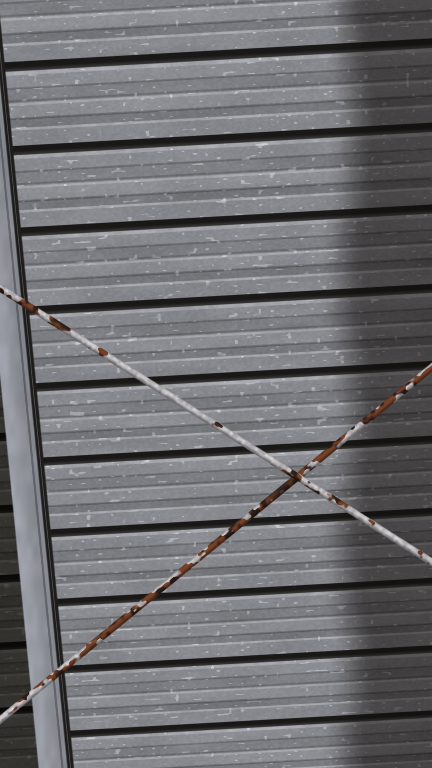
This texture is drawn by a WebGL 2 fragment shader. Its source:

```glsl
#version 300 es
precision highp float;

uniform vec2 u_resolution;
out vec4 fragColor;

// Lengths are fractions of the canvas height, y measured downwards
const float SLAT_TILT = 0.056;
const float SLAT_START = 0.0876;
const float SLAT_PITCH = 0.1111;
const float SLAT_SHRINK = 0.00156;
const float GAP_HALF = 0.056;
const float SHADE_X = 0.452;
const float SHADE_SOFT = 0.032;
const float BEAM_X = 0.0065;
const float BEAM_LEAN = 0.0985;
const float BEAM_WIDTH = 0.046;
const float ROD_RADIUS = 0.0047;
const vec2 ROD_A0 = vec2(0.0, 0.375), ROD_A1 = vec2(0.5625, 0.732);
const vec2 ROD_B0 = vec2(0.0, 0.9375), ROD_B1 = vec2(0.5625, 0.478);
const vec3 STEEL = vec3(0.525, 0.53, 0.55);
const vec3 SHADE = vec3(0.53, 0.51, 0.50);
const vec3 GAP_DARK = vec3(0.10, 0.095, 0.09);
const vec3 GAP_LIP = vec3(0.25, 0.25, 0.24);
const vec3 BEAM = vec3(0.57, 0.58, 0.61);
const vec3 PAINT = vec3(0.69, 0.68, 0.69);
const vec3 RUST = vec3(0.42, 0.23, 0.14);
const vec3 RUST_DARK = vec3(0.16, 0.11, 0.09);

float hash(vec2 p) {
    vec3 q = fract(vec3(p.xyx) * 0.1031);
    q += dot(q, q.yzx + 33.33);
    return fract((q.x + q.y) * q.z);
}

float noise(vec2 p) {
    vec2 i = floor(p), f = fract(p);
    f = f * f * (3.0 - 2.0 * f);
    return mix(mix(hash(i), hash(i + vec2(1, 0)), f.x),
               mix(hash(i + vec2(0, 1)), hash(i + vec2(1, 1)), f.x), f.y);
}

float stripe(float x, float centre, float halfWidth, float soft) {
    return 1.0 - smoothstep(halfWidth - 0.5 * soft, halfWidth + 0.5 * soft, abs(x - centre));
}

float bump(float x, float centre, float width) {
    float d = (x - centre) / width;
    return exp(-d * d);
}

// Slat count from the top; the pitch narrows down the wall
float slatIndex(vec2 p) {
    float y = p.y + SLAT_TILT * p.x - SLAT_START;
    float root = sqrt(max(SLAT_PITCH * SLAT_PITCH - 4.0 * SLAT_SHRINK * y, 0.0));
    return (SLAT_PITCH - root) / (2.0 * SLAT_SHRINK);
}

vec3 slats(vec2 p, float pixel) {
    float n = slatIndex(p);
    float f = fract(n);
    float aa = 1.4 * pixel / (SLAT_PITCH - 2.0 * SLAT_SHRINK * n);

    // Flat bands between the pressed ribs
    float tone = 1.02;
    tone = mix(tone, 0.93, smoothstep(0.25, 0.27, f));
    tone = mix(tone, 1.03, smoothstep(0.42, 0.44, f));
    tone = mix(tone, 0.88, smoothstep(0.61, 0.63, f));
    tone = mix(tone, 1.0, smoothstep(0.72, 0.74, f));

    // Grooves and lit edges
    tone -= 0.19 * stripe(f, 0.26, 0.012, aa) + 0.16 * stripe(f, 0.41, 0.012, aa);
    tone -= 0.20 * stripe(f, 0.62, 0.014, aa);
    float lit = 0.8 * stripe(f, 0.083, 0.022, aa) + 0.75 * stripe(f, 0.45, 0.014, aa)
              + 0.9 * stripe(f, 0.745, 0.015, aa);
    tone += 0.27 * lit * (0.65 + 0.5 * noise(vec2(p.x * 90.0, n * 12.0)));

    // Grime and pale scratches
    vec2 along = vec2(p.x, p.y + SLAT_TILT * p.x);
    tone += 0.09 * (noise(along * vec2(16.0, 60.0)) - 0.5);
    tone += 0.08 * (noise(along * vec2(300.0, 420.0)) - 0.5);
    tone += 0.28 * smoothstep(0.83, 0.95, noise(along * vec2(130.0, 280.0) + 17.0));
    vec3 col = STEEL * tone;

    float edge = SHADE_X + 0.008 * sin(n * 1.7) + 0.012 * (f - 0.5);
    float shade = smoothstep(edge - SHADE_SOFT, edge + SHADE_SOFT, p.x);
    col *= mix(vec3(1.0), SHADE, shade);

    // Open gap with a dim lower lip
    float fromGap = f - step(0.5, f);
    vec3 gap = mix(GAP_DARK, GAP_LIP, 0.65 * smoothstep(0.0, 0.05, fromGap));
    gap *= mix(1.0, 0.75, shade);
    return mix(col, gap, stripe(fromGap, 0.0, GAP_HALF, aa));
}

vec3 addBeam(vec3 col, vec2 p, float pixel) {
    float s = p.x - BEAM_X - (p.y - SLAT_START) * BEAM_LEAN;
    float across = s + BEAM_WIDTH;
    // Dim wall behind the beam
    vec3 behind = slats(p + vec2(0.0, 0.035), pixel) * vec3(0.38, 0.37, 0.33);
    vec3 face = BEAM * (1.0 + 0.10 * (noise(p * vec2(130.0, 50.0)) - 0.5));
    face *= mix(1.08, 0.92, smoothstep(0.0, 0.034, across));
    face *= 1.0 - 0.28 * stripe(across, 0.031, 0.0014, pixel);
    face = mix(face, GAP_DARK * 1.2, smoothstep(-pixel, pixel, across - 0.0375));
    face = mix(face, BEAM * 0.75, 0.55 * stripe(across, 0.0415, 0.0006, pixel));
    vec3 left = mix(behind, face, smoothstep(-pixel, pixel, across));
    return mix(left, col, smoothstep(-pixel, pixel, s));
}

vec3 addRod(vec3 col, vec2 p, vec2 a, vec2 b, float wear, float burn, float pixel) {
    vec2 dir = normalize(b - a);
    float t = dot(p - a, dir);
    float side = dot(p - a, vec2(-dir.y, dir.x)) / ROD_RADIUS;
    vec2 q = vec2(t, side * ROD_RADIUS) + a.y * 7.0;
    float flakes = 0.6 * noise(q * vec2(55.0, 90.0)) + 0.4 * noise(q * vec2(170.0, 220.0));
    float rust = smoothstep(0.46, 0.58, flakes + wear - 0.5);
    vec3 rusty = mix(RUST, RUST_DARK, smoothstep(0.4, 0.8, noise(q * 140.0 + 9.0)));
    vec3 paint = PAINT * (0.85 + 0.25 * noise(q * 260.0));
    vec3 rod = mix(mix(paint, rusty, rust), RUST_DARK, burn);
    rod *= 1.12 - 0.5 * smoothstep(-0.2, 1.0, side) - 0.2 * smoothstep(0.5, 1.0, -side);
    float soft = pixel / ROD_RADIUS;
    return mix(col, rod, stripe(side, 0.0, 1.0, 1.5 * soft));
}

void main() {
    float pixel = 1.0 / u_resolution.y;
    vec2 p = gl_FragCoord.xy * pixel;
    p.y = 1.0 - p.y;

    vec3 col = addBeam(slats(p, pixel), p, pixel);

    // Crossed braces, the rustier one behind
    float wearB = 0.5 + 0.15 * bump(p.x, 0.14, 0.07) + 0.25 * bump(p.x, 0.36, 0.08);
    col = addRod(col, p, ROD_B0, ROD_B1, wearB, 0.8 * bump(p.x, 0.367, 0.016), pixel);
    float wearA = 0.27 + 0.35 * bump(p.x, 0.04, 0.045) + 0.38 * bump(p.x, 0.395, 0.05);
    col = addRod(col, p, ROD_A0, ROD_A1, wearA, 0.0, pixel);

    fragColor = vec4(clamp(col, 0.0, 1.0), 1.0);
}
```
